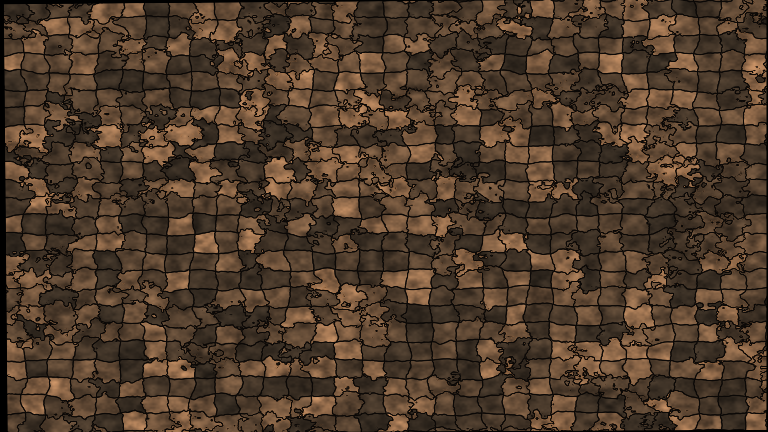
A WebGL 1 fragment shader for this texture:

```glsl
precision highp float;

uniform vec2 u_resolution;

const vec2 GRID = vec2(32.0, 24.0);         // repeats across and down
const float LINE_HALF_WIDTH = 0.0016;       // in canvas heights
const float RIM_WIDTH = 0.0022;
const float GRADIENT_STEP = 0.0006;
const float BEND = 0.30;                    // slow wobble, in cells
const float FRAY_CALM = 0.18;               // fine wobble, in cells
const float FRAY_ROUGH = 1.45;
const float FRAY_SCALE = 2.5;
const float MOTTLE_SCALE = 2.2;
const vec3 INK = vec3(0.045, 0.033, 0.025);
const vec3 DARK_EARTH = vec3(0.205, 0.168, 0.130);
const vec3 LIGHT_EARTH = vec3(0.590, 0.430, 0.300);
const vec3 RIM_COLOR = vec3(0.720, 0.480, 0.280);

float hash(vec2 p) {
  vec3 q = fract(vec3(p.xyx) * 0.1031);
  q += dot(q, q.yzx + 33.33);
  return fract((q.x + q.y) * q.z);
}

float noise(vec2 p) {
  vec2 i = floor(p);
  vec2 f = fract(p);
  f = f * f * (3.0 - 2.0 * f);
  float low = mix(hash(i), hash(i + vec2(1.0, 0.0)), f.x);
  float high = mix(hash(i + vec2(0.0, 1.0)), hash(i + 1.0), f.x);
  return mix(low, high, f.y);
}

float fbm(vec2 p) {
  float sum = 0.0;
  float weight = 0.5;
  for (int i = 0; i < 3; i++) {
    sum += weight * noise(p);
    p = p * 2.03 + 17.7;
    weight *= 0.5;
  }
  return sum / 0.875;
}

// Patches where cell borders break up into islands
float roughness(vec2 cell) {
  return smoothstep(0.30, 0.72, noise(cell * 0.75 + 211.0));
}

// Grid coordinates with bent and frayed borders
vec2 warpedCell(vec2 uv) {
  vec2 cell = uv * GRID + 60.0;
  vec2 bend = vec2(noise(cell * 1.1 + 31.0), noise(cell * 1.1 + 83.0)) - 0.5;
  vec2 p = cell * FRAY_SCALE;
  vec2 fray = vec2(fbm(p + 5.0), fbm(p + 127.0)) - 0.5;
  return cell + BEND * bend + fray * mix(FRAY_CALM, FRAY_ROUGH, roughness(cell));
}

// Distance to the nearest cell border, in canvas heights
float borderDistance(vec2 uv, vec2 warped, float aspect) {
  vec2 dx = warpedCell(uv + vec2(GRADIENT_STEP / aspect, 0.0)) - warped;
  vec2 dy = warpedCell(uv + vec2(0.0, GRADIENT_STEP)) - warped;
  vec2 slope = sqrt(dx * dx + dy * dy) / GRADIENT_STEP;
  vec2 gap = 0.5 - abs(fract(warped) - 0.5);
  vec2 dist = gap / max(slope, vec2(4.0));
  return min(dist.x, dist.y);
}

// Uneven dark margin: signed distance inside the sheet
float sheetDistance(vec2 uv, float aspect) {
  float left = (uv.x - mix(0.010, 0.005, uv.y)) * aspect;
  float right = (0.998 - uv.x) * aspect;
  float top = 1.0 - uv.y - mix(0.010, -0.004, uv.x);
  float bottom = uv.y - mix(-0.003, 0.005, uv.x);
  return min(min(left, right), min(top, bottom));
}

void main() {
  vec2 uv = gl_FragCoord.xy / u_resolution;
  float aspect = u_resolution.x / u_resolution.y;
  float pixel = 1.0 / u_resolution.y;
  vec2 cell = uv * GRID + 60.0;
  vec2 warped = warpedCell(uv);

  // Tone per cell, with soft mottling
  float tone = pow(hash(floor(warped) + 9.0), 1.35);
  float mottle = fbm(cell * MOTTLE_SCALE + 301.0);
  vec3 color = mix(DARK_EARTH, LIGHT_EARTH, tone);
  color *= mix(0.50, 1.50, mottle);

  // Warm rims along the frayed borders
  float dist = borderDistance(uv, warped, aspect);
  float rim = 1.0 - smoothstep(LINE_HALF_WIDTH, LINE_HALF_WIDTH + RIM_WIDTH, dist);
  color = mix(color, RIM_COLOR, rim * roughness(cell) * tone * 0.6);

  // Dark outlines and margin
  float soft = 0.5 * pixel;
  float line = 1.0 - smoothstep(LINE_HALF_WIDTH - soft, LINE_HALF_WIDTH + soft, dist);
  color = mix(color, INK, line);
  color *= smoothstep(-soft, soft, sheetDistance(uv, aspect));

  gl_FragColor = vec4(color, 1.0);
}
```
